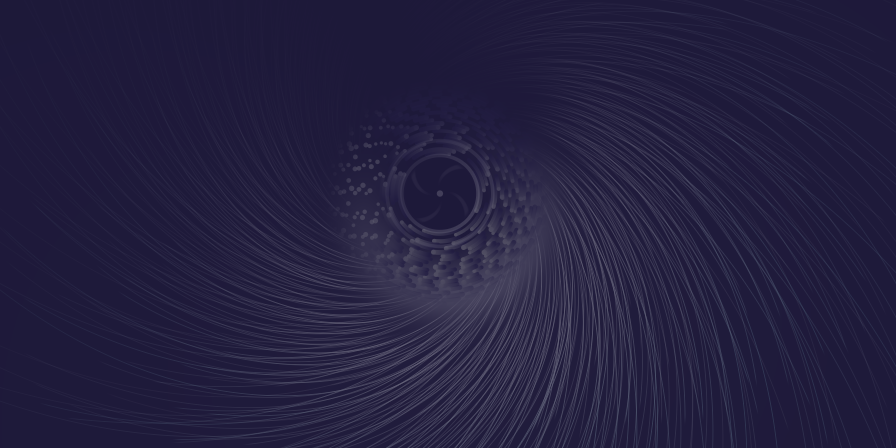
Give the GLSL for this background, as a WebGL 1 fragment shader.

```glsl
precision highp float;
// A dark indigo vortex: fine strands sweep out of a glowing lower crescent,
// drawn as random cells along spiral coordinates. Inside it, concentric rings
// of round-ended arcs surround a dark eye with a small bright pupil.
uniform vec2 u_resolution;

const float TAU = 6.2831853;
const vec3 INDIGO = vec3(0.115, 0.098, 0.225);
const vec3 MIST = vec3(0.40, 0.39, 0.475);
const vec3 TEAL = vec3(0.27, 0.36, 0.46);

float hash(vec2 p) {
  return fract(sin(dot(p, vec2(127.1, 311.7))) * 43758.545);
}

// Coverage of a shape from its signed distance
float cover(float d, float px) {
  return clamp(0.5 - d / px, 0.0, 1.0);
}

// One layer of spiral strands: x is opacity, y is a random tone
vec2 strands(float r, float angle, float layer, float px) {
  float count = 52.0 + 5.0 * layer;
  float twist = 0.65 + 0.07 * layer;
  float turn = (angle + twist * log(r) - 0.12 / r) / TAU * count;
  vec2 id = vec2(mod(floor(turn), count), layer + 3.0);
  float tone = hash(id);
  float slope = twist + 0.12 / r;
  float across = fract(turn) - 0.5 - 0.6 * (hash(id + 17.0) - 0.5);
  float d = abs(across) * TAU / count * r / sqrt(1.0 + slope * slope);
  float first = 0.18 + 0.16 * hash(id + 31.0);
  float last = 0.5 + 0.8 * hash(id + 47.0);
  float span = smoothstep(first, first + 0.1, r) * (1.0 - smoothstep(last - 0.02, last, r));
  return vec2(cover(d - 0.0009, px) * span * (0.35 + 0.65 * tone), tone);
}

// Arcs on evenly spaced rings: x is body, y is shade along it, z is the end cap
vec3 arcs(float r, float angle, float layer, float px) {
  float gap = 0.0165;
  float inner = 0.082 + 0.5 * gap * layer;
  float ring = floor((r - inner) / gap);
  float radius = inner + (ring + 0.5) * gap;
  float count = 4.0 + 3.0 * ring + layer;
  float turn = (angle / TAU + hash(vec2(ring, layer + 5.0))) * count;
  vec2 id = vec2(mod(floor(turn), count), ring + 40.0 * layer);
  float cell = TAU / count * radius;
  float reach = cell * (0.15 + 0.23 * hash(id + 9.0));
  float along = (fract(turn) - 0.5) * cell;
  float thick = 0.0035 + 0.0025 * hash(id + 3.0);
  float body = length(vec2(max(abs(along) - reach, 0.0), r - radius)) - thick;
  float cap = length(vec2(along + reach, r - radius)) - thick;
  float inside = step(0.0, ring);
  return vec3(cover(body, px) * inside, clamp(0.5 - 0.5 * along / reach, 0.0, 1.0),
              cover(cap, px) * inside);
}

void main() {
  float px = 1.0 / u_resolution.y;
  vec2 p = (gl_FragCoord.xy - 0.5 * u_resolution) * px - vec2(-0.018, 0.068);
  float r = max(length(p), 0.001);
  float angle = atan(p.y, p.x);

  // Light falls from below, with a dark hollow at the upper right
  float light = pow(0.5 + 0.5 * cos(angle + 1.2), 1.25);
  vec2 hollow = p - vec2(0.14, 0.19);
  light *= 1.0 - 0.9 * exp(-dot(hollow, hollow) / 0.018);

  // Haze around the crescent
  vec2 q = p + vec2(-0.02, 0.035);
  float band = (length(q) - 0.19) / 0.065;
  float haze = 0.5 * exp(-band * band) + 0.13 * exp(-2.0 * r) * smoothstep(0.1, 0.2, r);
  vec3 color = mix(INDIGO, MIST, haze * light);

  // Sweeping strands
  float fade = light * exp(-1.25 * max(r - 0.3, 0.0));
  for (int i = 0; i < 7; i++) {
    vec2 s = strands(r, angle, float(i), px);
    vec3 tint = mix(MIST, TEAL, smoothstep(0.35, 0.9, r) * s.y);
    color = mix(color, tint, s.x * min(fade * 1.05, 0.85));
  }

  // Ring arcs thin into loose dots on the left
  float left = smoothstep(0.35, 0.95, -p.x / r) * smoothstep(0.11, 0.15, r);
  float edge = 1.0 - smoothstep(0.18, 0.26, r);
  float ringLight = mix(0.4 * (1.0 - smoothstep(0.11, 0.19, r)), 1.0, light) * edge;
  for (int i = 0; i < 2; i++) {
    vec3 a = arcs(r, angle, float(i), px);
    vec3 shade = mix(INDIGO * 1.15, MIST * 0.82, a.y * ringLight);
    color = mix(color, shade, a.x * edge * 0.75 * (1.0 - left));
    color = mix(color, MIST * 0.9, a.z * edge * mix(0.3 * ringLight, 0.55, left));
  }

  // Dark eye, its rim, faint inner swirls and pupil
  color = mix(color, INDIGO, 0.95 * (1.0 - smoothstep(0.076, 0.084, r)));
  float rim = cover(abs(r - 0.085) - 0.004, px) + 0.7 * cover(abs(r - 0.118) - 0.004, px);
  color = mix(color, MIST, rim * (0.18 + 0.28 * (0.5 + 0.5 * cos(angle + 0.6))));
  float swirl = smoothstep(0.86, 1.0, sin(4.0 * angle + 55.0 * r));
  color = mix(color, MIST, 0.14 * swirl * smoothstep(0.015, 0.05, r) * (1.0 - smoothstep(0.07, 0.08, r)));
  color = mix(color, MIST, 0.5 * cover(r - 0.007, px));

  gl_FragColor = vec4(color, 1.0);
}
```
